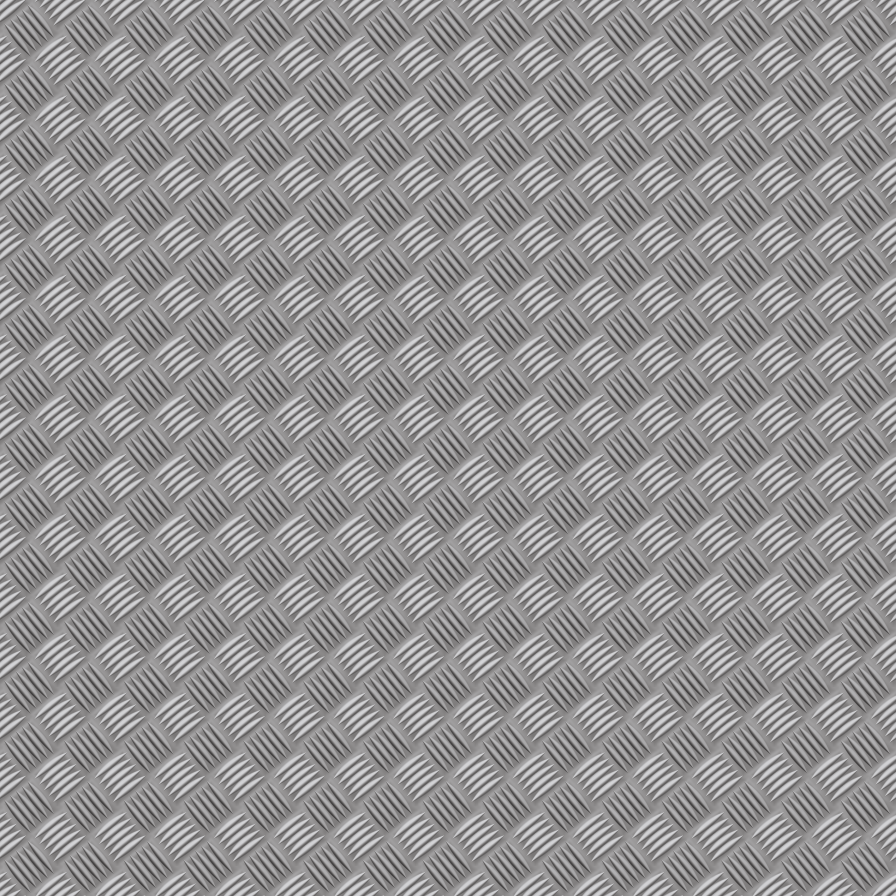
This texture is drawn by a Shadertoy shader. Its source:

```glsl
// Steel tread plate: five-bar lozenge groups alternating in direction.
#define REPEATS 15.0      // repeats across and down
#define TILT 0.68         // angle of the bright bars, radians
#define PITCH 0.125       // distance between bars, in cells
#define HALF_LENGTH 0.36  // half the length of a bar
#define HALF_WIDTH 0.062  // half the width at the middle of a bar
#define BEND 0.13         // curvature of the bars
#define PLATE 0.575       // grey of the flat plate
#define RIM 0.09          // relief of the plate around each group
#define GRAIN 0.03        // strength of the surface grain
#define LIGHT vec2(-0.5, 0.86) // direction toward the light
#define SAMPLES 3         // antialiasing grid per axis

float hash(vec2 p) {
    vec3 q = fract(vec3(p.xyx) * 0.1031);
    q += dot(q, q.yzx + 33.33);
    return fract((q.x + q.y) * q.z);
}

// Value noise that wraps after a whole number of lattice cells.
float wrapNoise(vec2 uv, float cells) {
    vec2 p = uv * cells, i = floor(p), f = fract(p);
    f = f * f * (3.0 - 2.0 * f);
    vec2 a = mod(i, cells), b = mod(i + 1.0, cells);
    return mix(mix(hash(a), hash(vec2(b.x, a.y)), f.x),
               mix(hash(vec2(a.x, b.y)), hash(b), f.x), f.y);
}

// Shades five lens-shaped bars over the given grey.
// q.x runs along the bars, q.y across them toward the lit side.
// light is the light direction in the same frame.
// tones: lit face, shaded face, gap between bars.
float barGroup(float grey, vec2 q, vec2 light, vec3 tones) {
    float along = q.x / HALF_LENGTH;
    float across = q.y + BEND * q.x * q.x;
    float bar = clamp(round(across / PITCH), -2.0, 2.0);
    float v = across - bar * PITCH;
    float taper = max(1.0 - along * along, 0.0);
    float width = HALF_WIDTH * taper;

    // Raised rim: lit toward the light, shaded away from it.
    float reach = max(abs(q.x) - HALF_LENGTH * 0.82, abs(across) - PITCH * 2.35);
    float rim = 1.0 - smoothstep(0.0, 0.09, reach);
    grey += RIM * rim * dot(q, light) / (length(q) + 0.01);

    // Hollows between the bars.
    float hollow = 1.0 - smoothstep(-0.05, 0.04, reach);
    grey = mix(grey, tones.z, hollow * 0.85);

    // Rounded bar: dark lower edge, bright crest, softer upper edge.
    float t = v / max(width, 0.001);
    float crest = smoothstep(-0.8, 0.1, t) * (1.0 - 0.35 * smoothstep(0.5, 1.0, t));
    float face = mix(tones.y, tones.x, crest) + 0.06 * light.x * along;
    float body = smoothstep(-0.006, 0.008, width - abs(v)) * smoothstep(0.0, 0.1, taper);
    return mix(grey, face, body);
}

float treadPlate(vec2 uv) {
    vec2 p = uv * REPEATS;
    vec2 axis = vec2(cos(TILT), sin(TILT));
    vec2 normal = vec2(-axis.y, axis.x);
    vec2 brightCell = fract(p + 0.5) - 0.5;
    vec2 darkCell = fract(p) - 0.5;

    // The dark bars run along the normal of the bright ones.
    vec2 brightQ = vec2(dot(brightCell, axis), dot(brightCell, normal));
    vec2 darkQ = vec2(dot(darkCell, normal), dot(darkCell, axis));
    vec2 light = vec2(dot(LIGHT, axis), dot(LIGHT, normal));

    float grey = PLATE;
    grey = barGroup(grey, brightQ, light, vec3(0.82, 0.36, 0.46));
    grey = barGroup(grey, darkQ, light.yx, vec3(0.68, 0.25, 0.50));
    return grey;
}

void mainImage(out vec4 fragColor, in vec2 fragCoord) {
    // Average a small grid of samples inside the pixel.
    float grey = 0.0;
    for (int y = 0; y < SAMPLES; y++)
        for (int x = 0; x < SAMPLES; x++) {
            vec2 offset = (vec2(x, y) + 0.5) / float(SAMPLES) - 0.5;
            grey += treadPlate((fragCoord + offset) / iResolution.xy);
        }
    grey /= float(SAMPLES * SAMPLES);

    // Faint mottled grain.
    vec2 uv = fragCoord / iResolution.xy;
    grey += GRAIN * (0.6 * wrapNoise(uv, 240.0) + 0.4 * wrapNoise(uv, 90.0) - 0.5);

    // Warm shadows, cool highlights.
    vec3 tint = mix(vec3(0.008, 0.0, 0.0), vec3(0.0, 0.0, 0.010), smoothstep(0.5, 0.8, grey));
    fragColor = vec4(grey + tint, 1.0);
}
```
